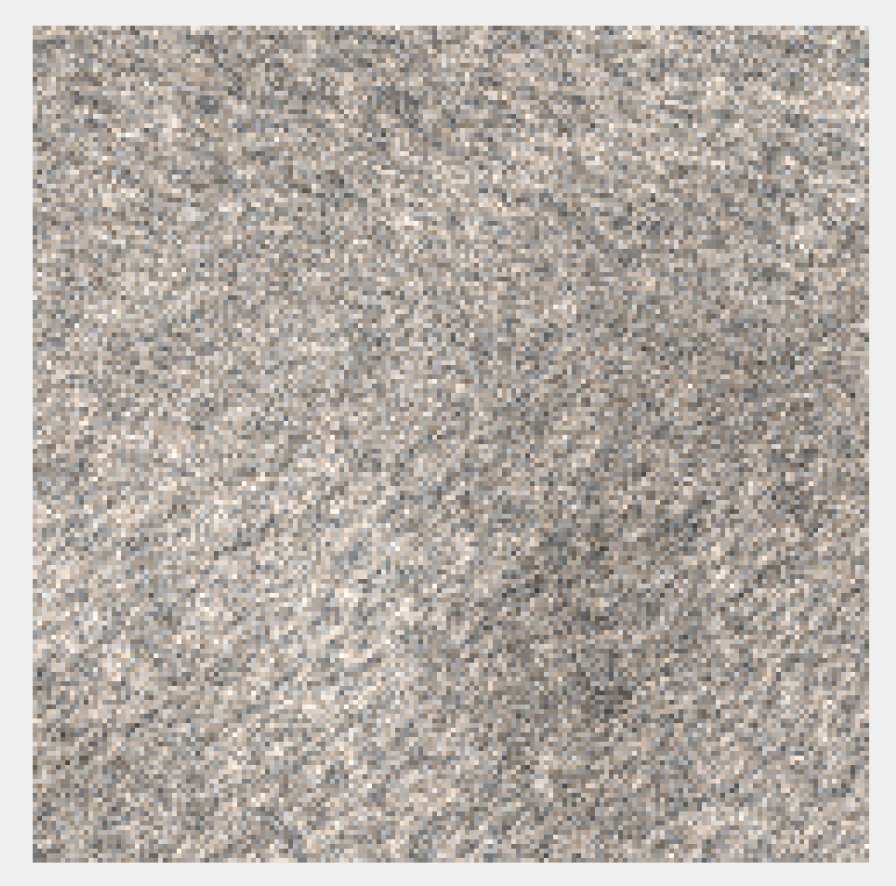
Give the GLSL for this texture, as a WebGL 2 fragment shader.

```glsl
#version 300 es
precision highp float;
// Draws a square panel of fine stone-like grain, with diagonal streaks and soft shading, on a pale border.

uniform vec2 u_resolution;
out vec4 fragColor;

const vec3 BORDER = vec3(0.937);
const vec2 PANEL_MIN = vec2(0.0365, 0.0264);
const vec2 PANEL_MAX = vec2(0.9700, 0.9710);
const float CELLS = 180.0;                     // grains along one side
const float BASE_LEVEL = 0.660;
const float GRAIN_CONTRAST = 0.094;            // independent variation per grain
const float STREAK_CONTRAST = 0.27;
const vec2 STREAK_SIZE = vec2(4.2, 1.6);       // length and width, in grains
const float LOW_ANGLE = 0.65;                  // streak direction at the bottom
const float HIGH_ANGLE = -0.35;                // streak direction at the top
const vec3 WARM_TINT = vec3(0.029, 0.0, -0.028);
const float TINT_SPREAD = 2.4;

// Integer hash giving three values from 0 to 1
vec3 hash3(vec2 cell, uint seed) {
    uvec3 v = uvec3(ivec3(ivec2(cell), 0) + 4096);
    v.z = seed;
    v = v * 1664525u + 1013904223u;
    v.x += v.y * v.z; v.y += v.z * v.x; v.z += v.x * v.y;
    v ^= v >> 16u;
    v.x += v.y * v.z; v.y += v.z * v.x; v.z += v.x * v.y;
    return vec3(v >> 8u) / 16777216.0;
}

float valueNoise(vec2 p, uint seed) {
    vec2 i = floor(p);
    vec2 f = fract(p);
    f = f * f * (3.0 - 2.0 * f);
    float low = mix(hash3(i, seed).x, hash3(i + vec2(1, 0), seed).x, f.x);
    float high = mix(hash3(i + vec2(0, 1), seed).x, hash3(i + vec2(1, 1), seed).x, f.x);
    return mix(low, high, f.y);
}

// Noise stretched along one direction, centred on zero
float streaks(vec2 cell, float angle, uint seed) {
    float c = cos(angle), s = sin(angle);
    vec2 along = vec2(c * cell.x + s * cell.y, c * cell.y - s * cell.x);
    return valueNoise(along / STREAK_SIZE, seed) - 0.5;
}

float softSpot(vec2 p, vec2 centre, vec2 radius) {
    vec2 d = (p - centre) / radius;
    return exp(-dot(d, d));
}

// Broad light and dark areas
float shading(vec2 p) {
    float shade = -0.115 * softSpot(p, vec2(0.65, 0.26), vec2(0.13, 0.24));
    shade -= 0.075 * softSpot(p, vec2(0.95, 0.48), vec2(0.16, 0.20));
    shade -= 0.055 * softSpot(p, vec2(0.75, 0.62), vec2(0.16, 0.16));
    shade -= 0.040 * softSpot(p, vec2(0.28, 0.96), vec2(0.30, 0.12));
    shade -= 0.045 * softSpot(p, vec2(0.06, 0.12), vec2(0.18, 0.10));
    shade += 0.060 * softSpot(p, vec2(0.39, 0.27), vec2(0.15, 0.20));
    shade += 0.045 * softSpot(p, vec2(0.12, 0.37), vec2(0.20, 0.13));

    // Layered sines for a faint diagonal mottling
    float mottle = sin(19.0 * p.x - 27.0 * p.y + 2.0 * sin(9.0 * p.x + 5.0 * p.y));
    mottle += 0.7 * sin(31.0 * p.x - 43.0 * p.y + 2.5 * sin(13.0 * p.y - 7.0 * p.x));
    return shade + 0.010 * mottle;
}

vec3 grainColour(vec2 cell) {
    vec2 p = (cell + 0.5) / CELLS;
    vec3 a = hash3(cell, 11u);
    vec3 b = hash3(cell, 29u);

    // Sum of three uniform values, scaled to unit deviation
    float grain = 2.0 * (a.x + a.y + a.z - 1.5);
    float streak = mix(streaks(cell, LOW_ANGLE, 3u),
                       streaks(cell, HIGH_ANGLE, 7u),
                       smoothstep(0.35, 0.95, p.y));
    float level = BASE_LEVEL + shading(p)
                + GRAIN_CONTRAST * grain + STREAK_CONTRAST * streak;

    // Dark streaks lean cool, light ones lean warm
    float warmth = 1.0 + TINT_SPREAD * (b.x - 0.5) + 1.3 * streak;
    vec3 colour = vec3(level) + WARM_TINT * warmth;
    colour.g += 0.016 * (b.y - 0.5);
    return clamp(colour, 0.0, 1.0);
}

void main() {
    vec2 uv = gl_FragCoord.xy / u_resolution;
    vec2 p = (uv - PANEL_MIN) / (PANEL_MAX - PANEL_MIN);
    vec2 pixel = 1.0 / (u_resolution * (PANEL_MAX - PANEL_MIN));

    // Blend neighbouring grains over one pixel at their shared edges
    vec2 q = p * CELLS - 0.5;
    vec2 first = floor(q);
    vec2 w = clamp((fract(q) - 0.5) / (pixel * CELLS) + 0.5, 0.0, 1.0);
    vec3 colour = vec3(0.0);
    for (int y = 0; y < 2; y++) {
        for (int x = 0; x < 2; x++) {
            vec2 side = vec2(x, y);
            vec2 share = mix(1.0 - w, w, side);
            vec2 cell = clamp(first + side, 0.0, CELLS - 1.0);
            colour += share.x * share.y * grainColour(cell);
        }
    }

    // Panel coverage with a smooth edge
    vec2 cover = clamp((0.5 - abs(p - 0.5)) / pixel + 0.5, 0.0, 1.0);
    fragColor = vec4(mix(BORDER, colour, cover.x * cover.y), 1.0);
}
```
